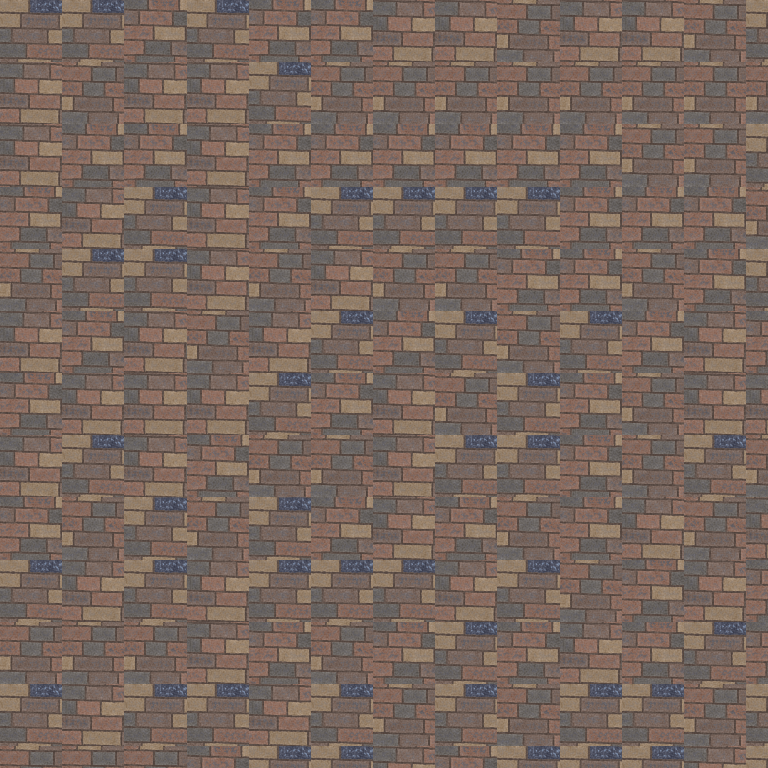
Reproduce this texture procedurally as a Shadertoy shader.

```glsl
// Draws a patchwork of square brick-wall tiles in four variants, with burnt, speckled bricks.

const float TILES = 12.35;       // tiles across the canvas
const float COURSES = 4.14;      // brick courses per tile
const float JOINT = 0.017;       // half width of a mortar joint, in tiles
const float TILT = 0.025;        // slope of the courses

const vec3 ORANGE = vec3(0.565, 0.435, 0.38);
const vec3 TAN    = vec3(0.62, 0.53, 0.435);
const vec3 BROWN  = vec3(0.49, 0.415, 0.38);
const vec3 SLATE  = vec3(0.425, 0.405, 0.39);
const vec3 BLUE   = vec3(0.30, 0.31, 0.37);
const vec3 FLECK  = vec3(0.45, 0.51, 0.61);
const vec3 BURNT  = vec3(0.33, 0.32, 0.34);
const vec3 MORTAR = vec3(0.45, 0.39, 0.36);
const vec3 SHADOW = vec3(0.33, 0.275, 0.25);

float hash(vec2 p) {
    vec3 q = fract(p.xyx * vec3(0.1031, 0.1030, 0.0973));
    q += dot(q, q.yzx + 33.33);
    return fract((q.x + q.y) * q.z);
}

vec2 gradientAt(vec2 cell) {
    float angle = 6.2832 * hash(cell);
    return vec2(cos(angle), sin(angle));
}

float gradientNoise(vec2 p) {
    vec2 i = floor(p), f = p - i;
    vec2 u = f * f * f * (f * (f * 6.0 - 15.0) + 10.0);
    vec2 e = vec2(1.0, 0.0);
    float low  = mix(dot(gradientAt(i), f),
                     dot(gradientAt(i + e), f - e), u.x);
    float high = mix(dot(gradientAt(i + e.yx), f - e.yx),
                     dot(gradientAt(i + 1.0), f - 1.0), u.x);
    return mix(low, high, u.y);
}

// Fired clay colour; tanShare is the fraction of pale bricks
vec3 clayColour(float pick, float tanShare) {
    if (pick < tanShare) return TAN;
    if (pick < 0.52) return ORANGE;
    return pick < 0.76 ? BROWN : SLATE;
}

// One tile: q runs from its upper left corner, aa is a pixel in tile units
vec3 brickTile(vec2 q, float variant, float aa) {
    bool pale = variant < 0.5;

    // Courses, shifted differently in each variant
    float waviness = 0.012 * gradientNoise(q * 3.0 + variant * 9.0);
    float course = (q.y - TILT * q.x + waviness) * COURSES
                 + fract(0.15 + 0.6 * variant);
    float row = floor(course);
    float rowSide = (fract(course + 0.5) - 0.5) / COURSES;

    // Two upright joints split each course into long and short bricks
    vec2 rowKey = vec2(row + 7.0, variant * 13.0 + 3.0);
    float left = mix(0.10, 0.48, fract(row * 0.618 + variant * 0.37));
    float right = left + mix(0.32, 0.64, hash(rowKey + 41.0));
    bool blueRow = pale && row < 0.5;
    if (blueRow) { left = 0.47; right = 1.06; }
    float index = step(left, q.x) + step(right, q.x);
    float edge = min(abs(rowSide), min(abs(q.x - left), abs(q.x - right)));

    // Evenly spread brick colours, so that every tile holds a mixture
    vec2 brickKey = rowKey + vec2(index * 19.0, index * 5.0 + 71.0);
    float pick = fract((index + 3.0 * row) * 0.618 + variant * 0.29 + 0.2);
    vec3 brick = clayColour(pick, pale ? 0.30 : 0.13);
    bool isBlue = blueRow && index > 0.5;
    if (blueRow) brick = isBlue ? BLUE : TAN;
    bool isTan = brick == TAN;
    brick *= 0.96 + 0.08 * hash(brickKey + 23.0);

    // Grain at three scales
    vec2 grain = q + variant * 17.0;
    float mottle = gradientNoise(grain * 8.0);
    float speckle = gradientNoise(grain * 21.0);
    float grit = gradientNoise(grain * 37.0 + 5.3);

    // Burnt hearts on clay, pale swirls on the blue brick
    float heart = smoothstep(0.015, 0.10, edge);
    float burn = heart * smoothstep(-0.25, 0.45, speckle + 0.6 * grit + 0.5 * mottle);
    float burnAmount = isTan ? 0.3 : mix(0.45, 0.95, hash(brickKey + 57.0));
    if (isBlue) brick = mix(brick, FLECK, heart * smoothstep(0.0, 0.5, speckle + 0.4 * grit));
    else brick = mix(brick, BURNT, burn * burnAmount);
    brick += 0.07 * mottle + 0.06 * speckle + 0.10 * grit;

    // Mortar with a broken dark line along its middle
    float core = 1.0 - smoothstep(0.006, 0.010 + aa, edge);
    float broken = clamp(0.85 + 0.7 * mottle + 0.4 * speckle, 0.0, 1.0);
    vec3 mortar = mix(MORTAR, SHADOW, core * broken) + 0.06 * grit;
    float width = JOINT + 0.012 * speckle;
    return mix(mortar, brick, smoothstep(width - 0.6 * aa, width + 0.6 * aa, edge));
}

void mainImage(out vec4 fragColor, in vec2 fragCoord) {
    vec2 uv = fragCoord / iResolution.y;
    vec2 p = vec2(uv.x, 1.0 - uv.y) * TILES;
    vec2 cell = floor(p);
    float variant = floor(4.0 * hash(cell + 11.0));
    vec3 colour = brickTile(p - cell, variant, TILES / iResolution.y);
    fragColor = vec4(clamp(colour, 0.0, 1.0), 1.0);
}
```
